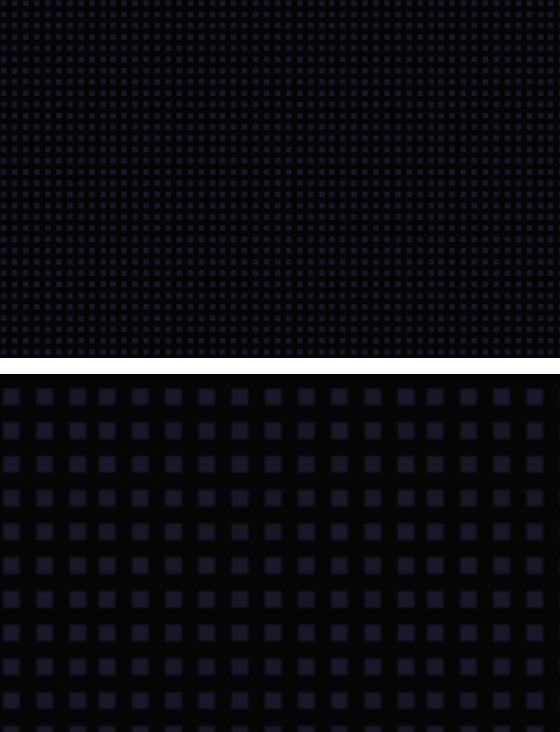
Top, the full canvas; bottom, a detail of the centre.
Reproduce this pattern procedurally as a WebGL 1 fragment shader.

```glsl
precision highp float;
// Dark grid of small soft indigo squares, in panels of ten columns with a narrow joint.

uniform vec2 u_resolution;

// Lengths are in panel widths
const float PANELS_ACROSS = 5.12;
const float COLUMNS = 10.0;
const vec2 PITCH = vec2(0.1012, 0.1028);
const vec2 FIRST_CENTRE = vec2(0.033, 0.030);
const float HALF_SIZE = 0.025;
const float SOFTNESS = 0.0075;
const float SEAM_HEIGHT = 2.89;

const vec3 BACKGROUND = vec3(0.018, 0.018, 0.020);
const vec3 INDIGO = vec3(0.094, 0.090, 0.163);

float hash(vec2 p) {
  return fract(sin(dot(p, vec2(127.1, 311.7))) * 43758.5453);
}

// Coverage of a soft-edged square around the origin
float softSquare(vec2 p, float halfSize, float softness) {
  vec2 edge = smoothstep(halfSize - softness, halfSize + softness, abs(p));
  return (1.0 - edge.x) * (1.0 - edge.y);
}

// Index of the nearest square within a panel
vec2 nearestCell(vec2 p) {
  vec2 cell = floor((p - FIRST_CENTRE) / PITCH + 0.5);
  return vec2(clamp(cell.x, 0.0, COLUMNS - 1.0), max(cell.y, 0.0));
}

// Faint brightness change from square to square
float cellShade(vec2 id, float amount) {
  return 1.0 + amount * (hash(id) - 0.5);
}

// Thin horizontal seam, 1 on its centre line
float seam(float y, float height, float width) {
  return 1.0 - smoothstep(0.0, width, abs(y - height));
}

void main() {
  float pixel = PANELS_ACROSS / u_resolution.x;
  vec2 p = vec2(gl_FragCoord.x, u_resolution.y - gl_FragCoord.y) * pixel;

  // Panel and square lookup, counted from the top left
  float panel = floor(p.x);
  vec2 local = vec2(fract(p.x), p.y);
  vec2 cell = nearestCell(local);
  vec2 centre = FIRST_CENTRE + cell * PITCH;
  vec2 id = cell + vec2(panel * COLUMNS, 0.0);

  // Square with slight wear
  float softness = max(SOFTNESS, 0.5 * pixel);
  float cover = softSquare(local - centre, HALF_SIZE, softness);
  float shade = cellShade(id, 0.07);
  shade *= 1.0 - 0.2 * seam(p.y, SEAM_HEIGHT, max(0.008, pixel));

  gl_FragColor = vec4(mix(BACKGROUND, INDIGO * shade, cover), 1.0);
}
```
